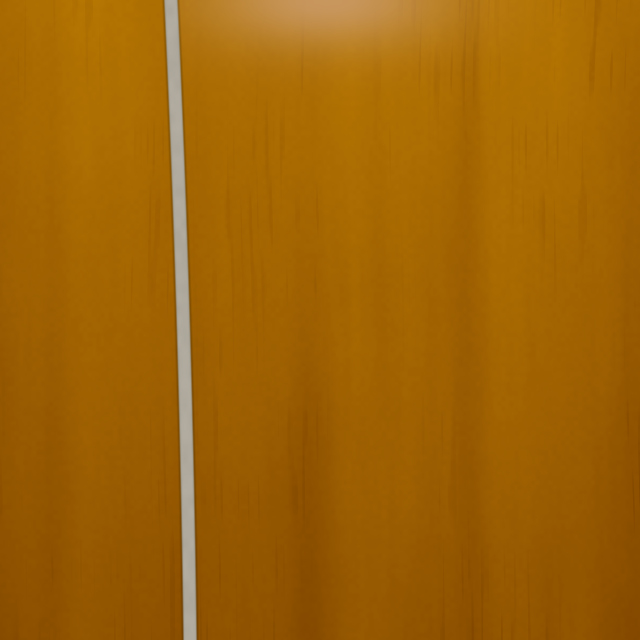
Write a WebGL 1 fragment shader that draws this texture.

```glsl
precision highp float;
// Two varnished wood panels split by a slim, slightly bowed metal strip.
// Stretched value noise makes the upright grain; broad soft bands shade it,
// and a lamp reflection glows at the top edge of the right panel.

uniform vec2 u_resolution;

#define WOOD_DARK vec3(0.535, 0.300, 0.000)
#define WOOD_LIGHT vec3(0.715, 0.465, 0.008)
#define STRIP_COLOR vec3(0.685, 0.665, 0.615)
#define GLOW_COLOR vec3(0.790, 0.600, 0.390)
#define STRIP_HALF_WIDTH 0.0103
#define GRAIN_STRENGTH 0.22
#define PORE_STRENGTH 0.20
#define GLOW_STRENGTH 0.95

float hash(vec2 p) {
  return fract(sin(dot(p, vec2(127.1, 311.7))) * 43758.5453);
}

float noise(vec2 p) {
  vec2 cell = floor(p);
  vec2 f = fract(p);
  f = f * f * (3.0 - 2.0 * f);
  float low = mix(hash(cell), hash(cell + vec2(1.0, 0.0)), f.x);
  float high = mix(hash(cell + vec2(0.0, 1.0)), hash(cell + vec2(1.0)), f.x);
  return mix(low, high, f.y);
}

// Upright fibres: each octave is finer across than along the board.
float grain(vec2 p) {
  float sum = 0.0;
  float weight = 0.5;
  vec2 scale = vec2(22.0, 1.6);
  for (int i = 0; i < 4; i++) {
    sum += weight * (noise(p * scale + float(i) * 17.3) - 0.5);
    scale *= vec2(2.0, 1.9);
    weight *= 0.62;
  }
  return sum;
}

float band(float x, float center, float width) {
  float d = (x - center) / width;
  return exp(-d * d);
}

float stripCenter(float y) {
  float t = 1.0 - y;
  return 0.267 + 0.047 * t - 0.017 * t * t;
}

// Brightness of the wood, from 0 (dark) to 1 (light).
float woodTone(vec2 p) {
  float low = 1.0 - smoothstep(0.2, 0.8, p.y);
  float tone = 0.17 + 0.70 * p.y;

  // Broad light and dark bands along the boards
  tone += 0.10 * band(p.x, 0.135, 0.030) + 0.09 * band(p.x, 0.80, 0.05);
  tone += 0.09 * band(p.x, 0.58, 0.07);
  tone -= (0.04 + 0.18 * low) * band(p.x, 0.485, 0.035);
  tone -= 0.12 * band(p.x, 0.735, 0.025);
  tone -= 0.10 * band(p.x, 0.08, 0.025);
  tone -= 0.14 * band(p.x, 0.0, 0.04) + 0.20 * band(p.x, 1.0, 0.07);
  tone -= 0.10 * band(p.x, stripCenter(p.y), 0.035);

  // Fibres with a gentle sideways drift, stronger on the right panel
  float drift = 0.022 * (noise(p * vec2(5.0, 2.5)) - 0.5);
  vec2 q = vec2(p.x + drift, p.y);
  float figure = mix(0.65, 1.0, smoothstep(0.35, 0.6, p.x));
  tone += GRAIN_STRENGTH * figure * grain(q);

  // Sparse dark pores and a fine mottled surface
  float pores = noise(q * vec2(190.0, 9.0) + 41.0);
  float patches = smoothstep(0.35, 0.75, noise(q * vec2(13.0, 3.0) + 7.0));
  tone -= PORE_STRENGTH * figure * patches * smoothstep(0.68, 0.95, pores);
  tone += 0.07 * (noise(p * vec2(150.0, 130.0)) - 0.5);
  tone += 0.06 * (noise(p * 9.0 + 3.0) - 0.5);
  return clamp(tone, -0.15, 1.1);
}

void main() {
  vec2 p = gl_FragCoord.xy / u_resolution;
  float pixel = 1.0 / u_resolution.x;
  float side = p.x - stripCenter(p.y);
  float onRight = smoothstep(-pixel, pixel, side);

  vec3 color = mix(WOOD_DARK, WOOD_LIGHT, woodTone(p));

  // Lamp reflection fading downward from the top edge
  vec2 g = vec2((p.x - 0.51) / 0.19, (1.0 - p.y) / 0.075);
  float glow = GLOW_STRENGTH * exp(-dot(g, g));
  color = mix(color, GLOW_COLOR, glow * onRight);

  // Metal strip with thin shadowed edges
  float edge = abs(side) - STRIP_HALF_WIDTH;
  color *= 1.0 - 0.22 * (1.0 - smoothstep(0.0, 0.005, edge));
  vec3 metal = STRIP_COLOR + 0.025 * (noise(p * vec2(90.0, 60.0)) - 0.5);
  metal *= 1.0 - 0.06 * smoothstep(-0.004, 0.0, edge);
  color = mix(metal, color, smoothstep(-1.2 * pixel, 1.2 * pixel, edge));

  gl_FragColor = vec4(clamp(color, 0.0, 1.0), 1.0);
}
```
